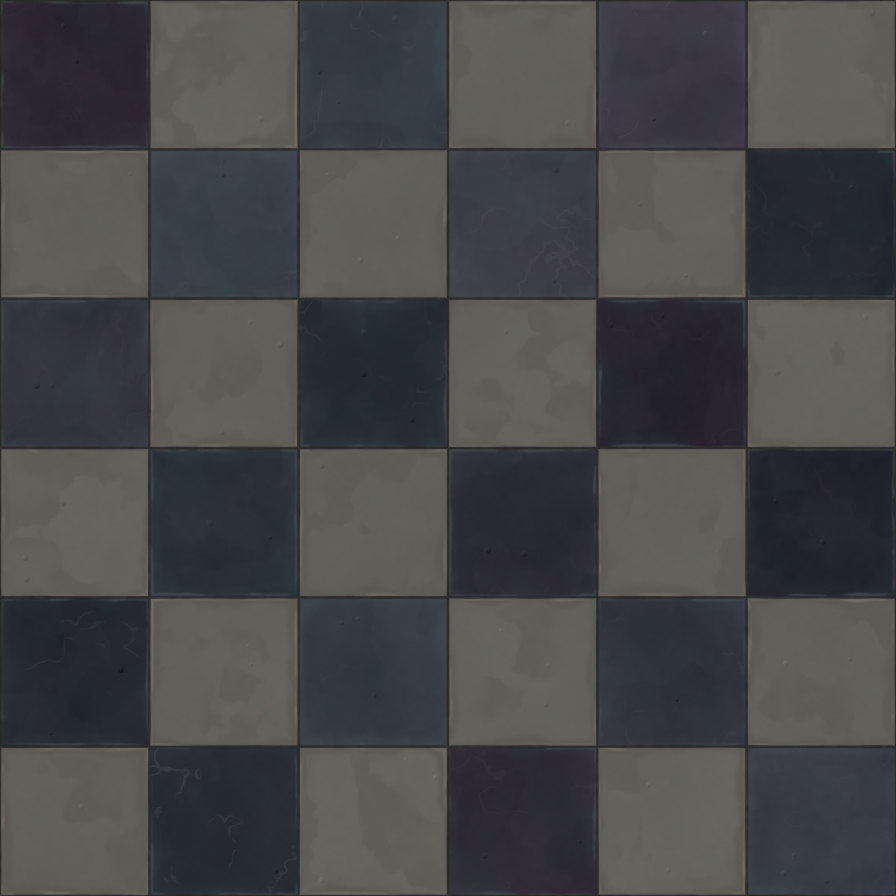
Give the GLSL for this texture, as a Shadertoy shader.

```glsl
// Checkerboard of worn glazed tiles in warm grey and slate, with thin dark joints.
const int GRID = 6;                              // tiles across and down
const float JOINT = 0.008;                       // half width of a joint, in tiles
const float RIM = 0.024;                         // width of the worn rim, in tiles
const float WOBBLE = 0.012;                      // raggedness of the tile edges
const int SPECKS = 3;                            // possible specks per tile
const vec3 PALE = vec3(0.382, 0.380, 0.358);
const vec3 STAIN = vec3(0.355, 0.342, 0.318);
const vec3 PALE_RIM = vec3(0.445, 0.432, 0.405);
const vec3 DEEP = vec3(0.135, 0.140, 0.168);
const vec3 SLATE = vec3(0.238, 0.248, 0.282);
const vec3 DARK_RIM = vec3(0.265, 0.280, 0.305);
const vec3 VEIN = vec3(0.290, 0.300, 0.315);
const vec3 JOINT_COLOR = vec3(0.165, 0.165, 0.165);
const vec3 HUE_SHIFT = vec3(0.030, -0.018, 0.004); // teal to plum

// Integer hash: three random values in 0..1
vec3 hash(ivec3 cell) {
    uvec3 v = uvec3(cell) * 1664525u + 1013904223u;
    v.x += v.y * v.z; v.y += v.z * v.x; v.z += v.x * v.y;
    v ^= v >> 16u;
    v.x += v.y * v.z; v.y += v.z * v.x; v.z += v.x * v.y;
    return vec3(v >> 8u) / 16777216.0;
}

// Value noise that wraps after a whole number of cells
float noise(vec2 p, int period, int seed) {
    ivec2 a = ivec2(floor(p)) % period;
    ivec2 b = (a + 1) % period;
    vec2 f = fract(p);
    f = f * f * (3.0 - 2.0 * f);
    float low = mix(hash(ivec3(a, seed)).x, hash(ivec3(b.x, a.y, seed)).x, f.x);
    float high = mix(hash(ivec3(a.x, b.y, seed)).x, hash(ivec3(b, seed)).x, f.x);
    return mix(low, high, f.y);
}

// Layered noise at a whole frequency per tile
float fbm(vec2 p, int freq, int seed) {
    float sum = 0.0, amp = 0.533;
    for (int i = 0; i < 4; i++) {
        sum += amp * noise(p * float(freq), GRID * freq, seed + i);
        freq *= 2;
        amp *= 0.5;
    }
    return sum;
}

// Small raised or sunken dots, lit from the upper left
vec3 addSpecks(vec3 color, vec2 f, int seed, float px) {
    for (int i = 0; i < SPECKS; i++) {
        vec3 place = hash(ivec3(i, 71, seed));
        vec3 kind = hash(ivec3(i, 93, seed));
        vec2 offset = f - mix(vec2(0.08), vec2(0.92), place.xy);
        float radius = mix(0.010, 0.022, place.z);
        float dist = length(offset);
        float dot_ = 1.0 - smoothstep(radius - px, radius + px, dist);
        float light = clamp(dot(offset, vec2(-0.6, 0.8)) / radius, -1.0, 1.0);
        float visible = step(0.45, kind.x);
        color += visible * dot_ * (0.05 * light + 0.06 * (kind.y - 0.6));
        // Faint round blotch beside some of the specks
        float blotch = 1.0 - smoothstep(0.035, 0.045, length(offset - 0.06 * (kind.yz - 0.5)));
        color += 0.012 * blotch * step(0.7, kind.z) * (kind.y - 0.5);
    }
    return color;
}

void mainImage(out vec4 fragColor, in vec2 fragCoord) {
    vec2 p = fragCoord / iResolution.xy * float(GRID);
    float px = float(GRID) / min(iResolution.x, iResolution.y);
    ivec2 id = ivec2(floor(p)) % GRID;
    vec2 f = fract(p);
    int seed = 100 + 16 * (id.x + GRID * id.y);
    vec3 tile = hash(ivec3(id, 7));
    bool isPale = (id.x + id.y) % 2 == 0;

    // Distance to the joint, straight and ragged
    vec2 side = min(f, 1.0 - f);
    float edge = min(side.x, side.y);
    float ragged = edge + WOBBLE * (fbm(p, 7, 3) - 0.5);

    // Cloudy glaze: broad washes and softly bounded patches
    float wash = fbm(p, 2, seed);
    float patches = smoothstep(0.49, 0.56, fbm(p + 0.1 * wash, 3, seed + 4));
    float grain = fbm(p, 24, 20) - 0.5;
    float wear = fbm(p, 4, seed + 8);
    float border = 1.0 - smoothstep(0.02, 0.09, edge + 0.16 * (wear - 0.5));

    vec3 color, rimColor;
    if (isPale) {
        color = PALE + 0.016 * (tile.x - 0.5) + 0.030 * (wash - 0.5);
        float stain = max(0.75 * border, 0.55 * patches * smoothstep(0.40, 0.62, wash));
        color = mix(color, STAIN, stain);
        rimColor = PALE_RIM;
    } else {
        color = mix(DEEP, SLATE, tile.x) + HUE_SHIFT * (tile.y - 0.5);
        color += 0.055 * (wash - 0.5) + 0.010 * (patches - 0.5);
        color += HUE_SHIFT * (wear - 0.5);
        // Thin pale veins, only where the glaze has crazed
        float ridge = abs(fbm(p, 3, seed + 12) - 0.5);
        float crazed = smoothstep(0.48, 0.65, wear) * tile.z;
        color = mix(color, VEIN, 0.40 * crazed * (1.0 - smoothstep(0.004, 0.018, ridge)));
        color = mix(color, color * 1.07, border);
        rimColor = DARK_RIM;
    }
    color = addSpecks(color + 0.010 * grain, f, seed, px);

    // Chipped rim, broken into uneven lengths
    float rim = 1.0 - smoothstep(RIM - 0.008 - px, RIM + px, ragged + 0.035 * (wear - 0.5));
    float chipped = smoothstep(0.36, 0.62, fbm(p, 5, 30));
    color = mix(color, rimColor, rim * mix(0.15, 0.85, chipped));

    // Joint with a soft shadow beside it
    color *= 1.0 - 0.12 * (1.0 - smoothstep(JOINT, 2.5 * JOINT, edge));
    float joint = 1.0 - smoothstep(JOINT - px * 0.7, JOINT + px * 0.7, mix(edge, ragged, 0.35));
    color = mix(color, JOINT_COLOR + 0.05 * grain, 0.9 * joint);
    fragColor = vec4(color, 1.0);
}
```
